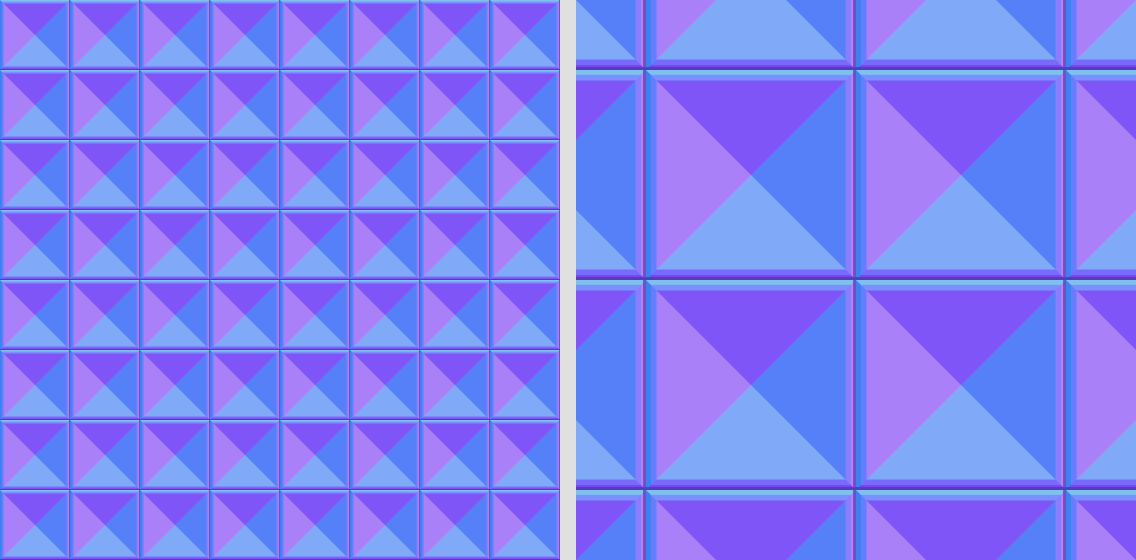
Left, the full canvas; right, a detail of the centre.
Give the GLSL for this texture map, as a WebGL 2 fragment shader.

```glsl
#version 300 es
precision highp float;
// Tangent-space normal map of an 8 by 8 grid of pyramid studs.
// Each tile has four flat facets, a raised rim that tilts the other way,
// a steep lip at its border, and a dark seam on its lower and right sides.

uniform vec2 u_resolution;
out vec4 fragColor;

const float TILES = 8.0;
const float RIM_WIDTH = 0.050;      // widths are fractions of one tile
const float LIP_WIDTH = 0.023;
const float SEAM_WIDTH = 0.014;
const float FACET_TILT = -0.33;     // tilts are signed along the outward axis
const float RIM_TILT = 0.15;
const float LIP_TILT = 0.50;
const vec3 RIM_TINT = vec3(-0.025, -0.010, 0.0);
const vec3 SEAM_COLOR = vec3(0.31, 0.25, 0.73);

// Coverage of the strip where dist < width, smoothed over one pixel.
float strip(float dist, float width, float pixel) {
    return clamp((width - dist) / pixel + 0.5, 0.0, 1.0);
}

// Outward axis of the nearest tile side, blended across the diagonals.
vec2 outwardAxis(vec2 p, float pixel) {
    vec2 a = abs(p);
    float horizontal = smoothstep(-pixel, pixel, a.x - a.y);
    return sign(p) * vec2(horizontal, 1.0 - horizontal);
}

// Packs a sideways tilt into a normal-map colour.
vec3 encodeNormal(vec2 tilt) {
    float up = sqrt(max(0.0, 1.0 - dot(tilt, tilt)));
    return 0.5 + 0.5 * vec3(tilt, up);
}

vec3 studTile(vec2 cell, float pixel) {
    vec2 p = cell - 0.5;
    float edge = 0.5 - max(abs(p.x), abs(p.y));
    vec2 axis = outwardAxis(p, pixel);

    // Facets, then the rim and its lip
    float rim = strip(edge, RIM_WIDTH, pixel);
    float lip = strip(edge, LIP_WIDTH, pixel);
    vec3 color = encodeNormal(axis * FACET_TILT);
    color = mix(color, encodeNormal(axis * RIM_TILT) + RIM_TINT, rim);
    color = mix(color, encodeNormal(axis * LIP_TILT), lip);

    // Seam: strong below the tile, fainter on its right
    float below = strip(cell.y, SEAM_WIDTH, pixel);
    float right = strip(1.0 - cell.x, SEAM_WIDTH, pixel);
    return mix(color, SEAM_COLOR, max(below, 0.75 * right));
}

void main() {
    vec2 uv = gl_FragCoord.xy / u_resolution;
    float pixel = TILES / min(u_resolution.x, u_resolution.y);
    fragColor = vec4(studTile(fract(uv * TILES), pixel), 1.0);
}
```
